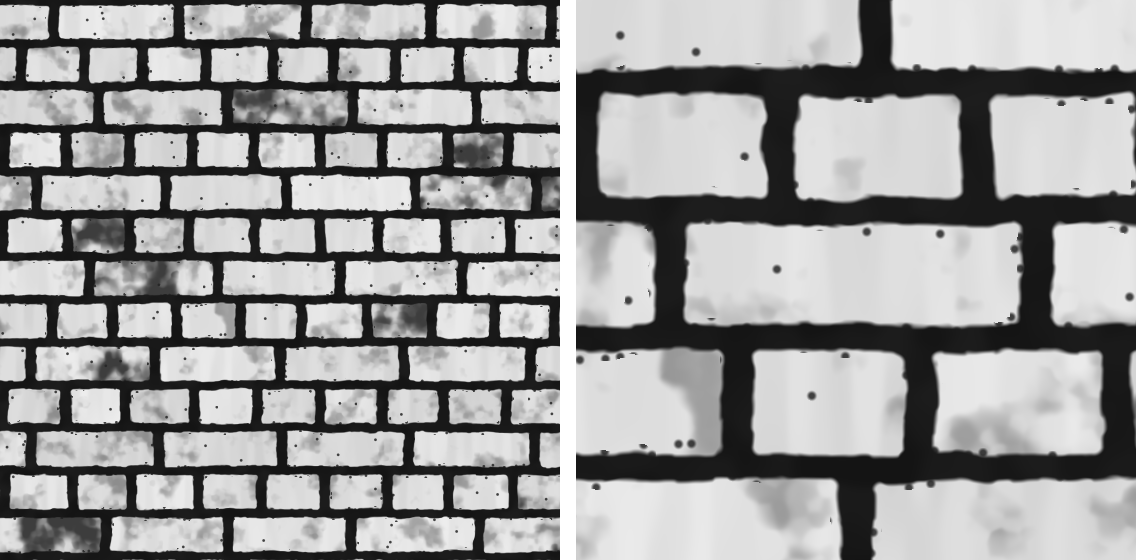
Left, the full canvas; right, a detail of the centre.
A WebGL 2 fragment shader for this texture:

```glsl
#version 300 es
precision highp float;
// Whitewashed brick wall: alternating long and short courses in dark mortar, worn and stained.

uniform vec2 u_resolution;
out vec4 fragColor;

// Layout, in fractions of the canvas
const int COURSES = 13;
const float COURSE_PITCH = 0.0763;
const float TOP_OFFSET = 0.0010;
const float LONG_PITCH = 0.2230;
const float SHORT_PITCH = 0.1128;
const vec2 MORTAR_GAP = vec2(0.0190, 0.0155);
const float CORNER_RADIUS = 0.0050;
const float JOINT_JITTER = 0.010;
const float EDGE_WOBBLE = 0.0042;
const float EDGE_SOFTNESS = 0.0017;
const float MAX_TILT = 0.024;

// First upright joint of each course, from the top down
const float FIRST_JOINT[COURSES] = float[COURSES](
  0.096, 0.034, 0.181, 0.005, 0.069, 0.003, 0.160,
  0.091, 0.052, 0.004, 0.060, 0.013, 0.186);

// Tones and wear
const float MORTAR_TONE = 0.095;
const float PAINT_TONE = 0.935;
const float SOOT_TONE = 0.24;
const float SPECK_TONE = 0.14;
const float SOILED_SHARE = 0.09;
const float SOILED_BIAS = 0.13;   // extra soiling toward the upper right
const float SPECK_CELLS = 105.0;

float hash(vec2 p) {
  vec3 q = fract(vec3(p.xyx) * 0.1031);
  q += dot(q, q.yzx + 33.33);
  return fract((q.x + q.y) * q.z);
}

// Cellular noise: x = blended cell values, y = nearest distance, z = nearest cell's value
vec3 cellNoise(vec2 p) {
  vec2 base = floor(p);
  float total = 0.0, weights = 0.0, nearest = 9.0, id = 0.0;
  for (int j = -1; j <= 1; j++) {
    for (int i = -1; i <= 1; i++) {
      vec2 cell = base + vec2(i, j);
      vec2 point = cell + 0.15 + 0.7 * vec2(hash(cell + 17.3), hash(cell + 71.9));
      float value = hash(cell + 143.1);
      float d = distance(p, point);
      float w = exp(-5.0 * d * d);
      total += w * value;
      weights += w;
      if (d < nearest) { nearest = d; id = value; }
    }
  }
  return vec3(total / weights, nearest, id);
}

float clouds(vec2 p) {
  return 0.55 * cellNoise(p).x + 0.3 * cellNoise(p * 2.3 + 9.7).x
       + 0.15 * cellNoise(p * 5.1 + 31.0).x;
}

float jointAt(float column, float course, float pitch) {
  float jitter = JOINT_JITTER * (hash(vec2(column + 40.0, course + 5.0)) - 0.5);
  return FIRST_JOINT[int(course) % COURSES] + column * pitch + jitter;
}

float roundedBox(vec2 p, vec2 halfSize, float radius) {
  vec2 q = abs(p) - halfSize + radius;
  return length(max(q, 0.0)) + min(max(q.x, q.y), 0.0) - radius;
}

void main() {
  vec2 uv = gl_FragCoord.xy / u_resolution;

  // Ragged outlines from two scales of displacement
  vec2 coarse = vec2(cellNoise(uv * 34.0 + 50.0).x, cellNoise(uv * 34.0 + 90.0).x) - 0.5;
  vec2 fine = vec2(cellNoise(uv * 120.0 + 20.0).x, cellNoise(uv * 120.0 + 60.0).x) - 0.5;
  vec2 p = uv + EDGE_WOBBLE * (coarse + 0.6 * fine);

  // Course and brick lookup
  float depth = (1.0 - p.y - TOP_OFFSET) / COURSE_PITCH;
  float course = clamp(floor(depth), 0.0, float(COURSES));
  float pitch = mod(course, 2.0) < 0.5 ? LONG_PITCH : SHORT_PITCH;
  float column = floor((p.x - FIRST_JOINT[int(course) % COURSES]) / pitch);
  if (p.x < jointAt(column, course, pitch)) column -= 1.0;
  else if (p.x > jointAt(column + 1.0, course, pitch)) column += 1.0;
  float left = jointAt(column, course, pitch);
  float right = jointAt(column + 1.0, course, pitch);
  vec2 brick = vec2(column + 20.0, course);

  // Brick outline, slightly tilted
  vec2 local = vec2(p.x - 0.5 * (left + right), (course + 0.5 - depth) * COURSE_PITCH);
  local.y += local.x * MAX_TILT * (hash(brick + 3.7) - 0.5);
  vec2 halfSize = 0.5 * (vec2(right - left, COURSE_PITCH) - MORTAR_GAP);
  float d = roundedBox(local, halfSize, CORNER_RADIUS);
  float softness = max(EDGE_SOFTNESS, 0.75 / min(u_resolution.x, u_resolution.y));
  float cover = smoothstep(softness, -softness, d);

  // Mottled paint with upright streaks
  vec2 grain = uv + brick * 3.1;
  float mottle = clouds(grain * 22.0);
  float streak = cellNoise(grain * vec2(70.0, 12.0)).x;
  float tone = PAINT_TONE - 0.07 * hash(brick + 8.2) - 0.06 * streak;
  tone -= 0.28 * smoothstep(0.52, 0.85, mottle);

  // Soot patches on a few bricks
  float soiledChance = SOILED_SHARE + SOILED_BIAS * uv.x * uv.y;
  float soiled = step(1.0 - soiledChance, hash(brick + 27.4));
  float soot = smoothstep(0.36, 0.76, clouds(grain * 18.0 + 13.0));
  tone = mix(tone, SOOT_TONE, soiled * soot);

  // Pits and chips, denser along the edges
  vec3 pit = cellNoise(uv * SPECK_CELLS);
  float threshold = mix(0.78, 0.98, smoothstep(0.001, 0.006, -d));
  float speck = smoothstep(0.38, 0.12, pit.y) * step(threshold, pit.z);
  tone = mix(tone, SPECK_TONE, 0.85 * speck);

  float mortar = MORTAR_TONE + 0.04 * (cellNoise(uv * 45.0).x - 0.5);
  fragColor = vec4(vec3(mix(mortar, tone, cover)), 1.0);
}
```
